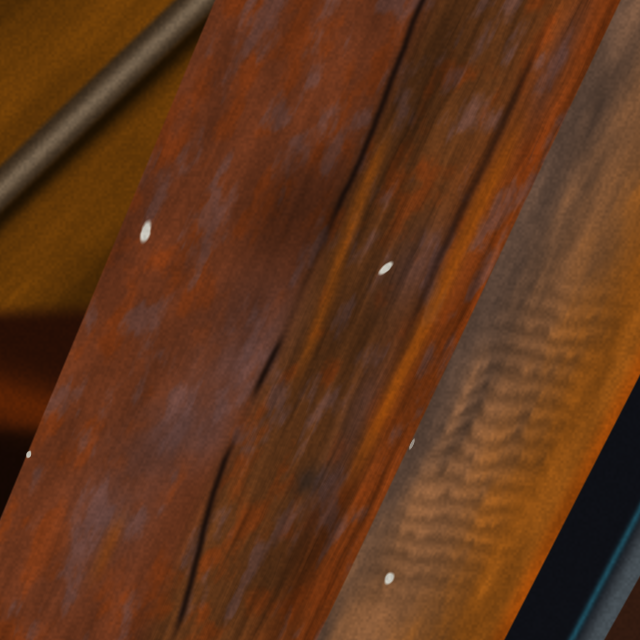
This texture is drawn by a three.js fragment shader. Its source:

```glsl
varying vec2 vUv;

const float EDGE = 0.0022;
const float LEAN = 0.44;
// Each edge is x = offset + slope * y
const vec2 BEAM_LEFT = vec2(-0.078, 0.414);
const vec2 BEAM_RIGHT = vec2(0.495, 0.475);
const vec2 PLANK_RIGHT = vec2(0.788, 0.512);
const vec2 RAIL_LINE = vec2(0.887, 0.525);
const vec2 RAIL_RIGHT = vec2(0.944, 0.56);
const vec3 RUST = vec3(0.39, 0.195, 0.105);
const vec3 UMBER = vec3(0.345, 0.195, 0.09);
const vec3 AMBER = vec3(0.60, 0.30, 0.05);
const vec3 EMBER = vec3(0.47, 0.20, 0.055);
const vec3 MAUVE = vec3(0.33, 0.23, 0.215);
const vec3 SOOT = vec3(0.12, 0.065, 0.045);
const vec3 GOLD = vec3(0.40, 0.225, 0.03);
const vec3 TAN = vec3(0.48, 0.32, 0.20);
const vec3 HONEY = vec3(0.52, 0.29, 0.075);
const vec3 ASH = vec3(0.35, 0.265, 0.215);
const vec3 INK = vec3(0.055, 0.06, 0.08);
const vec3 CHIP = vec3(0.78, 0.77, 0.73);

float hash(vec2 p) {
  vec3 q = fract(vec3(p.xyx) * 0.1031);
  q += dot(q, q.yzx + 33.33);
  return fract((q.x + q.y) * q.z);
}

float noise(vec2 p) {
  vec2 i = floor(p), f = fract(p);
  f = f * f * (3.0 - 2.0 * f);
  return mix(mix(hash(i), hash(i + vec2(1, 0)), f.x),
             mix(hash(i + vec2(0, 1)), hash(i + vec2(1, 1)), f.x), f.y);
}

float fbm(vec2 p) {
  float sum = 0.0, amp = 0.53;
  for (int i = 0; i < 4; i++) {
    sum += amp * noise(p);
    p = p * 2.03 + 17.3;
    amp *= 0.5;
  }
  return sum;
}

float edgeAt(vec2 line, float y) { return line.x + line.y * y; }
float rightOf(vec2 line, vec2 p) { return smoothstep(-EDGE, EDGE, p.x - edgeAt(line, p.y)); }
float bell(float x, float w) { return exp(-x * x / (w * w)); }
float span(float a, float b, float soft, float x) {
  return smoothstep(a - soft, a + soft, x) * (1.0 - smoothstep(b - soft, b + soft, x));
}

// Soft patch stretched along the grain
float patchAt(vec2 p, vec2 c, vec2 r) {
  vec2 q = p - c;
  q.x -= LEAN * q.y;
  q /= r;
  return exp(-dot(q, q));
}

float chip(vec2 p, vec2 c, vec2 r, float lean) {
  vec2 q = p - c;
  q.x -= lean * q.y + 0.002 * (noise(p * 150.0) - 0.5);
  return 1.0 - smoothstep(0.6, 1.2, length(q / r));
}

vec3 background(vec2 p) {
  float d = (p.y - 0.705 - 0.95 * p.x) / 1.38;
  float streak = fbm(vec2(d * 22.0, p.x * 3.0 + p.y));
  vec3 c = GOLD * (0.65 + 0.6 * streak);
  c *= 1.0 - 0.3 * smoothstep(0.1, 0.25, d);
  c *= mix(1.0, 0.78 + 0.3 * bell(d + 0.13, 0.06), step(d, 0.0));
  // Shadowed recess under the curved lip
  float lip = 0.512 + 0.25 * p.x * p.x;
  vec3 recess = mix(vec3(0.15, 0.055, 0.02), vec3(0.34, 0.13, 0.02),
                    bell(p.y - 0.375 + 0.3 * p.x, 0.045));
  recess *= 1.0 - 0.5 * (1.0 - smoothstep(0.31, 0.345, p.y));
  c = mix(recess, c, smoothstep(-0.02, 0.02, p.y - lip));
  // Metal rod
  c *= 1.0 - 0.65 * bell(d + 0.034, 0.016);
  vec3 rod = mix(vec3(0.20, 0.145, 0.09), vec3(0.44, 0.37, 0.29), bell(d + 0.002, 0.014));
  return mix(c, rod, span(-0.026, 0.026, 0.006, d));
}

vec3 beam(vec2 p) {
  float left = edgeAt(BEAM_LEFT, p.y);
  float s = (p.x - left) / (edgeAt(BEAM_RIGHT, p.y) - left);
  float y = p.y;
  vec2 g = vec2(p.x - LEAN * y, y);
  float mottle = fbm(g * vec2(24.0, 10.0));
  float fibre = fbm(vec2(s * 48.0 + mottle, y * 5.0));
  float side = smoothstep(0.48, 0.58, s);
  float wobble = 0.02 * (fbm(vec2(y * 9.0, 3.0)) - 0.5);
  vec3 c = mix(RUST, UMBER, side);
  c = mix(c, EMBER, 0.75 * smoothstep(0.76, 0.98, s + 0.1 * (mottle - 0.5)));
  c = mix(c, EMBER, 0.6 * smoothstep(0.5, 0.75, fbm(g * vec2(30.0, 17.0) + 40.0)));
  // Weathered and darkened patches
  float worn = patchAt(p, vec2(0.38, 0.47), vec2(0.07, 0.09))
    + patchAt(p, vec2(0.28, 0.32), vec2(0.08, 0.055)) + 0.7 * patchAt(p, vec2(0.17, 0.19), vec2(0.06, 0.10))
    + 0.7 * patchAt(p, vec2(0.65, 0.58), vec2(0.045, 0.07)) + 0.8 * patchAt(p, vec2(0.55, 0.33), vec2(0.025, 0.12))
    + 0.7 * patchAt(p, vec2(0.87, 0.90), vec2(0.02, 0.10));
  c = mix(c, MAUVE, clamp(worn * (0.2 + mottle), 0.0, 0.85));
  c = mix(c, MAUVE * 1.15, 0.6 * smoothstep(0.53, 0.76, fbm(g * vec2(38.0, 16.0) + 9.0)));
  float dim = patchAt(p, vec2(0.47, 0.67), vec2(0.10, 0.11)) + patchAt(p, vec2(0.67, 0.90), vec2(0.035, 0.16))
    + 0.6 * patchAt(p, vec2(0.54, 0.48), vec2(0.07, 0.12)) + 0.8 * patchAt(p, vec2(0.47, 0.12), vec2(0.06, 0.12));
  c *= 1.0 - 0.34 * min(dim, 1.0);
  c *= mix(0.73 + 0.54 * mottle, 0.55 + 0.9 * fibre, 0.25 + 0.5 * side);
  // Bright and dark veins
  float vein = bell(s - 0.89 - wobble, 0.022) * span(0.28, 0.78, 0.08, y)
    + 0.65 * bell(s - 0.61 + 0.16 * (y - 0.5) - wobble, 0.018) * span(0.42, 0.78, 0.06, y)
    + 0.6 * bell(s - 0.32, 0.02) * span(0.10, 0.19, 0.03, y);
  c = mix(c, AMBER, min(vein, 1.0) * (0.4 + 0.7 * fibre));
  c = mix(c, SOOT, 0.6 * bell(s - 0.85 - wobble, 0.012) * span(0.50, 0.92, 0.08, y));
  // Long split and knot
  float split = 0.532 + 0.07 * (1.0 - smoothstep(0.0, 0.3, y)) - 0.014 * smoothstep(0.7, 1.0, y) + wobble;
  float depth = span(0.65, 1.1, 0.06, y) + span(0.39, 0.465, 0.025, y) + span(0.02, 0.30, 0.04, y);
  c = mix(c, SOOT * 0.8, 0.9 * min(depth + 0.15, 1.0) * bell(s - split, 0.008 + 0.004 * fibre));
  c = mix(c, vec3(0.15, 0.12, 0.105), 0.75 * patchAt(p, vec2(0.482, 0.25), vec2(0.022, 0.026)) * (0.5 + mottle));
  return c;
}

vec3 plank(vec2 p) {
  float left = edgeAt(BEAM_RIGHT, p.y);
  float t = (p.x - left) / (edgeAt(PLANK_RIGHT, p.y) - left);
  float mottle = fbm(vec2(p.x - LEAN * p.y, p.y) * vec2(36.0, 10.0));
  float blur = t + 0.25 * (mottle - 0.5);
  vec3 c = mix(ASH, TAN, smoothstep(0.02, 0.38, blur + 0.18 * (1.0 - smoothstep(0.0, 0.4, p.y))));
  c = mix(c, HONEY, smoothstep(0.32, 0.78, blur));
  c = mix(c, vec3(0.58, 0.25, 0.02), 0.75 * smoothstep(0.88, 1.0, t));
  c = mix(c, ASH * 0.75, 0.7 * patchAt(p, vec2(0.935, 0.83), vec2(0.025, 0.09)));
  c = mix(c, vec3(0.55, 0.39, 0.28), 0.6 * patchAt(p, vec2(0.99, 0.97), vec2(0.025, 0.08)));
  // Saw ripples across the grain
  float ripple = cos(6.2832 * (p.y * 29.0 + p.x * 5.0 + 1.2 * mottle));
  c *= 1.0 + 0.10 * ripple * span(0.08, 0.54, 0.08, p.y) * span(0.12, 0.72, 0.12, t);
  return c * (0.74 + 0.5 * mottle);
}

vec3 rail(vec2 p) {
  float d = p.x - edgeAt(RAIL_LINE, p.y);
  vec3 c = mix(INK, vec3(0.27, 0.30, 0.32), smoothstep(0.0, 0.045, d));
  c = mix(c, vec3(0.12, 0.31, 0.37), 0.85 * bell(d - 0.006, 0.006));
  return mix(c, vec3(0.19, 0.10, 0.06), rightOf(RAIL_RIGHT, p));
}

void main() {
  vec2 p = vUv;
  vec3 c = mix(background(p), beam(p), rightOf(BEAM_LEFT, p));
  c = mix(c, plank(p), rightOf(BEAM_RIGHT, p));
  c = mix(c, rail(p), rightOf(PLANK_RIGHT, p));
  // Paint flecks
  float flecks = chip(p, vec2(0.228, 0.638), vec2(0.008, 0.018), 0.25)
    + chip(p, vec2(0.603, 0.581), vec2(0.008, 0.011), 0.8) + chip(p, vec2(0.608, 0.096), vec2(0.008, 0.010), 0.3)
    + chip(p, vec2(0.045, 0.290), vec2(0.004, 0.006), 0.3) + 0.6 * chip(p, vec2(0.644, 0.306), vec2(0.003, 0.009), 0.4);
  c = mix(c, CHIP, min(flecks, 1.0));
  c *= 0.93 + 0.14 * noise(p * 230.0);
  gl_FragColor = vec4(c, 1.0);
}
```
